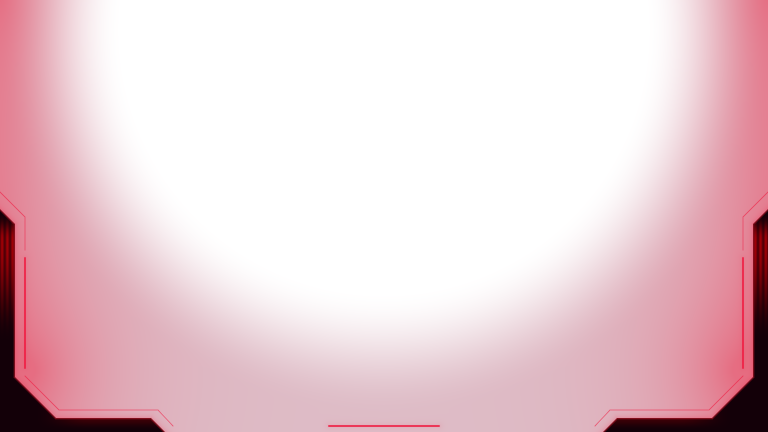
A WebGL 1 fragment shader for this background:

```glsl
precision highp float;
// A white disc of light fades into mauve and rose toward the sides, framed by
// mirrored dark red corner panels with thin bevelled accent lines. Everything
// is built from distance functions on one half, in units of the canvas height.

#define GRID 432.0          // units per canvas height
#define LIGHT_Y 402.0       // height of the light's centre
#define LIGHT_RADIUS 260.0  // where the white begins to fade
#define FADE_WIDTH 125.0    // distance from white to mauve
#define SIDE_FALLOFF 72.0   // reach of the rose tint from the sides
#define THIN 0.4            // half width of fine lines
#define BOLD 0.8            // half width of bright lines

uniform vec2 u_resolution;

const vec3 WHITE = vec3(1.0);
const vec3 MAUVE = vec3(0.87, 0.74, 0.78);
const vec3 ROSE = vec3(0.90, 0.43, 0.51);
const vec3 INK = vec3(0.075, 0.0, 0.03);
const vec3 DEEP_RED = vec3(0.62, 0.0, 0.025);
const vec3 RIM_RED = vec3(0.58, 0.07, 0.13);
const vec3 NEON = vec3(0.94, 0.10, 0.25);

float segmentDist(vec2 p, vec2 a, vec2 b) {
  vec2 ab = b - a;
  vec2 ap = p - a;
  return length(ap - ab * clamp(dot(ap, ab) / dot(ab, ab), 0.0, 1.0));
}

// Distance to the 45 degree edge x + y = k, negative toward the corner.
float bevel(vec2 p, float k) {
  return (p.x + p.y - k) * 0.70711;
}

// Union of the side bar, the bottom bar and the cut corner between them.
float panelDist(vec2 p) {
  float side = max(p.x - 15.0, bevel(p, 223.0));
  float base = max(p.y - 14.0, bevel(p, 165.0));
  return min(min(side, base), bevel(p, 70.0));
}

// Fine outline that runs parallel to the panel, with a gap in its side.
float outlineDist(vec2 p) {
  float upper = min(segmentDist(p, vec2(-2.0, 242.0), vec2(25.0, 215.0)),
                    segmentDist(p, vec2(25.0, 215.0), vec2(25.0, 182.0)));
  float corner = segmentDist(p, vec2(25.0, 56.0), vec2(59.0, 22.0));
  float lower = min(segmentDist(p, vec2(59.0, 22.0), vec2(158.0, 22.0)),
                    segmentDist(p, vec2(158.0, 22.0), vec2(173.0, 6.0)));
  return min(upper, min(corner, lower));
}

float cover(float d, float pixel) {
  return clamp(0.5 - d / pixel, 0.0, 1.0);
}

vec3 backdrop(vec2 p, float fromCentre) {
  float r = length(vec2(fromCentre, p.y - LIGHT_Y));
  float fade = smoothstep(0.0, 1.0, (r - LIGHT_RADIUS) / FADE_WIDTH);
  vec3 color = mix(WHITE, MAUVE, fade);
  float side = 0.72 * exp(-pow(p.x / SIDE_FALLOFF, 1.3));
  float corner = 0.55 * exp(-length((p - vec2(30.0, 62.0)) / vec2(80.0, 75.0)));
  float top = 0.25 * exp(-length(p - vec2(0.0, GRID)) / 55.0);
  return mix(color, ROSE, min(side + corner + top, 1.0) * fade);
}

vec3 panelColor(vec2 p, float d) {
  // Red light in the side bar, split into faint vertical streaks.
  float glow = smoothstep(90.0, 188.0, p.y) * (1.0 - smoothstep(192.0, 219.0, p.y));
  float streaks = 0.72 + 0.28 * sin(p.x * 1.2 - 1.0);
  vec3 color = mix(INK, DEEP_RED, glow * streaks);
  // The bottom bar warms up toward its upper edge.
  float warmth = smoothstep(2.0, 14.0, p.y) * smoothstep(35.0, 90.0, p.x);
  color = mix(color, DEEP_RED, 0.3 * warmth);
  return mix(color, RIM_RED, 0.8 * smoothstep(-2.2, -0.3, d));
}

void main() {
  float pixel = GRID / u_resolution.y;
  vec2 p = gl_FragCoord.xy * pixel;
  float halfWidth = 0.5 * u_resolution.x * pixel;
  float fromCentre = abs(p.x - halfWidth);
  p.x = halfWidth - fromCentre;  // mirror: x grows inward from either side

  vec3 color = backdrop(p, fromCentre);

  // Panels with a soft halo
  float d = panelDist(p);
  color = mix(color, NEON, 0.22 * exp(-max(d, 0.0) / 2.5));
  color = mix(color, panelColor(p, d), cover(d, pixel));

  // Accent lines
  float fine = outlineDist(p) - THIN;
  color = mix(color, NEON, 0.6 * cover(fine, pixel));
  float sideLine = segmentDist(p, vec2(25.0, 174.0), vec2(25.0, 64.0));
  float baseLine = segmentDist(vec2(fromCentre, p.y), vec2(0.0, 6.0), vec2(55.0, 6.0));
  float bold = min(sideLine, baseLine);
  color = mix(color, NEON, 0.12 * exp(-bold / 2.5));
  color = mix(color, NEON, cover(bold - BOLD, pixel));

  gl_FragColor = vec4(color, 1.0);
}
```
